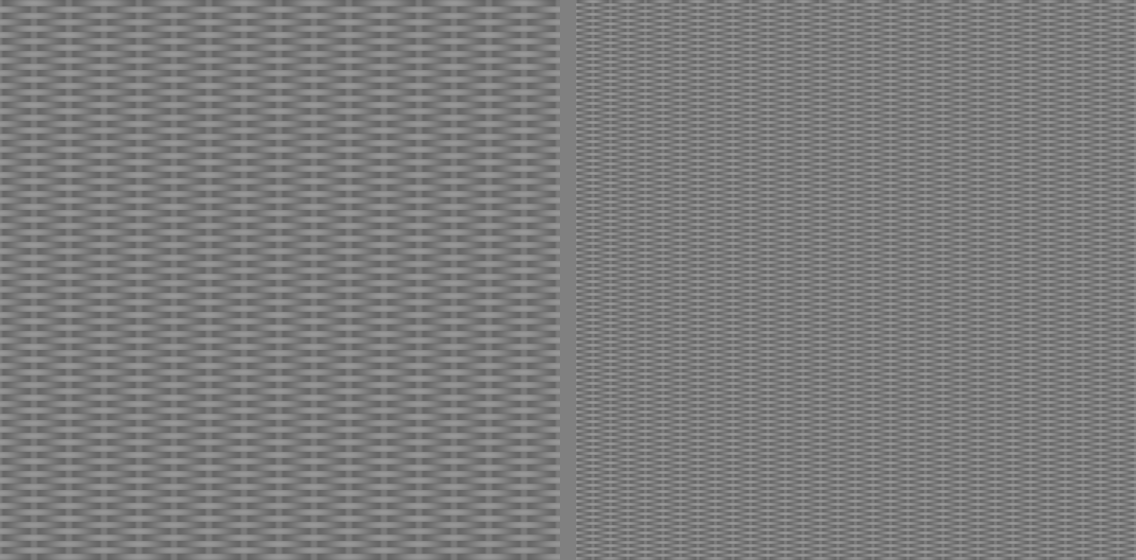
Left, the tile; right, the same tile 2 across and 2 down.
Give the GLSL for this texture, as a Shadertoy shader.

```glsl
float hash(vec2 p) {
    return fract(sin(dot(p, vec2(127.1, 311.7))) * 43758.5453);
}

// Grey tone of the wicker: 16 upright stakes, 88 rows of woven strands
float wicker(vec2 uv) {
    float u = uv.x * 16.0 + 0.03;
    float row = mod(floor(uv.y * 88.0), 88.0);
    float v = fract(uv.y * 88.0) - 0.5;

    // Each strand spans two stakes, shifted by one stake on odd rows
    float along = (u + mod(row, 2.0) + 1.0) * 0.5;
    float strand = mod(floor(along), 8.0);
    float across = fract(along) - 0.5;
    float vary = hash(vec2(strand, row)) - 0.5;

    // Strand: bright where it crosses in front, dark where it dips behind
    float front = 0.5 + 0.5 * cos(6.2831853 * across);
    float crown = v + 0.2 * vary * across;
    float tone = mix(0.392, 0.592, front);
    tone -= 4.0 * crown * crown * mix(0.015, 0.065, front);
    tone += 0.012 * vary * front;

    // Stake: shows only between the ends of neighbouring strands
    float fromStake = abs(fract(u + 0.5) - 0.5);
    float stake = 1.0 - smoothstep(0.04, 0.14, fromStake);
    float stakeTone = 0.485 - 0.06 * v * v;
    return mix(tone, stakeTone, stake * step(front, 0.5));
}

void mainImage(out vec4 fragColor, in vec2 fragCoord) {
    // Average a few samples per pixel to smooth the row edges
    float tone = 0.0;
    for (int i = 0; i < 8; i++) {
        vec2 offset = vec2(mod(float(i), 2.0) * 0.5 - 0.25,
                           (float(i) + 0.5) / 8.0 - 0.5);
        tone += wicker((fragCoord + offset) / iResolution.xy) / 8.0;
    }
    fragColor = vec4(vec3(tone), 1.0);
}
```
